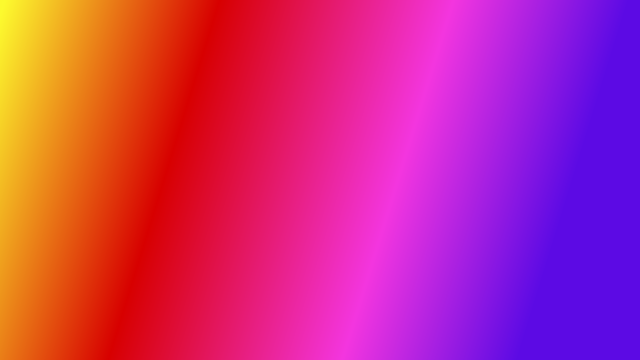
This background is drawn by a WebGL 1 fragment shader. Its source:

```glsl
precision highp float;
// A smooth slanted spectrum: yellow, red, magenta and violet bands.
// Position along one tilted axis, measured in canvas widths from the
// top left corner, drives a chain of linear colour blends.

uniform vec2 u_resolution;

// Linear ramp from 0 at start to 1 at end, held flat outside.
float ramp(float start, float end, float t) {
    return clamp((t - start) / (end - start), 0.0, 1.0);
}

void main() {
    vec2 uv = gl_FragCoord.xy / u_resolution;

    // Bands lean to the right towards the top.
    float along = uv.x + 0.174 * (1.0 - uv.y);

    vec3 yellow = vec3(0.99, 0.98, 0.18);
    vec3 red = vec3(0.845, 0.0, 0.0);
    vec3 magenta = vec3(0.953, 0.208, 0.875);
    vec3 violet = vec3(0.36, 0.04, 0.894);

    // Each ramp begins where the previous one ends.
    vec3 color = mix(yellow, red, ramp(0.008, 0.343, along));
    color = mix(color, magenta, ramp(0.343, 0.709, along));
    color = mix(color, violet, ramp(0.709, 0.982, along));

    gl_FragColor = vec4(color, 1.0);
}
```
